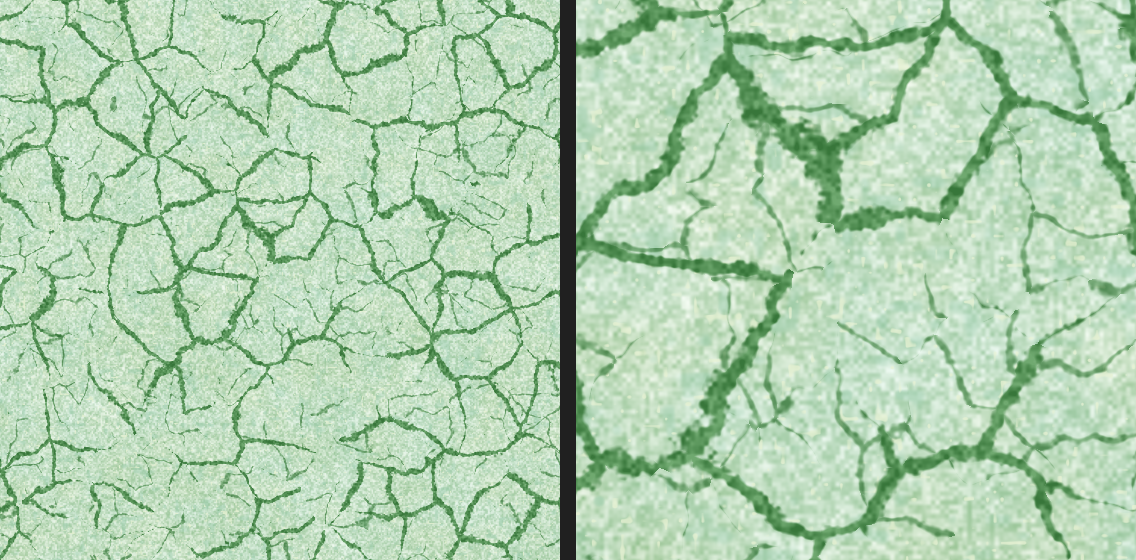
Left: the whole. Right: its middle third, enlarged.
Reproduce this texture procedurally as a Shadertoy shader.

```glsl
const vec3 PALE_GROUND = vec3(0.768, 0.875, 0.768);
const vec3 GRAIN_RANGE = vec3(1.0, 0.60, 1.0);
const vec3 CRACK_RIM   = vec3(0.42, 0.65, 0.42);
const vec3 CRACK_DEEP  = vec3(0.20, 0.45, 0.21);
const vec3 CREAM_GRAIN = vec3(0.91, 0.95, 0.83);
const vec3 TEAL_STAIN  = vec3(0.60, 0.80, 0.68);

vec2 hash2(vec2 p) {
    vec3 q = fract(p.xyx * vec3(0.1031, 0.1030, 0.0973));
    q += dot(q, q.yzx + 33.33);
    return fract((q.xx + q.yz) * q.zy);
}

float valueNoise(vec2 p) {
    vec2 cell = floor(p), f = fract(p);
    f = f * f * (3.0 - 2.0 * f);
    float low  = mix(hash2(cell).x, hash2(cell + vec2(1, 0)).x, f.x);
    float high = mix(hash2(cell + vec2(0, 1)).x, hash2(cell + vec2(1, 1)).x, f.x);
    return mix(low, high, f.y);
}

vec2 wobble(vec2 p, float frequency, float amount) {
    vec2 q = p * frequency;
    return amount * (vec2(valueNoise(q + 7.3), valueNoise(q + 61.7)) - 0.5);
}

// x: distance to the nearest cell border, y: random value of that border
vec2 cellBorder(vec2 p, float scale, float seed) {
    p = p * scale + seed;
    vec2 home = floor(p), nearest = vec2(0.0), nearestId = home;
    float best = 1e3;
    for (int y = -1; y <= 1; y++)
    for (int x = -1; x <= 1; x++) {
        vec2 id = home + vec2(x, y);
        vec2 r = id + hash2(id) - p;
        float d = dot(r, r);
        if (d < best) { best = d; nearest = r; nearestId = id; }
    }
    float border = 1e3, edge = 0.0;
    for (int y = -2; y <= 2; y++)
    for (int x = -2; x <= 2; x++) {
        vec2 id = nearestId + vec2(x, y);
        vec2 r = id + hash2(id) - p;
        vec2 gap = r - nearest;
        if (dot(gap, gap) > 1e-5) {
            float d = dot(0.5 * (r + nearest), normalize(gap));
            if (d < border) {
                border = d;
                edge = hash2(id + nearestId + 91.0).y;
            }
        }
    }
    return vec2(border / scale, edge);
}

float crackLine(float border, float halfWidth, float softness) {
    return 1.0 - smoothstep(-softness, softness, border - halfWidth);
}

// Broad cracks, some borders fading out or missing
float broadCracks(vec2 p, float rough) {
    vec2 cell = cellBorder(p, 10.0, 40.0);
    float strength = 0.5 * cell.y + 0.5 * valueNoise(p * 13.0 + 5.0);
    float halfWidth = mix(-0.0035, 0.0044, smoothstep(0.12, 0.56, strength));
    return crackLine(cell.x + rough, halfWidth, 0.0016);
}

// Hairline branches that taper away inside the slabs
float hairCracks(vec2 p, float rough) {
    vec2 cell = cellBorder(p, 20.0, 130.0);
    float strength = 0.45 * cell.y + 0.55 * valueNoise(p * 17.0 + 29.0);
    float halfWidth = mix(-0.0030, 0.0019, smoothstep(0.36, 0.72, strength));
    return crackLine(cell.x + 0.6 * rough, halfWidth, 0.0013);
}

// Sandy surface with stains and pale specks
vec3 sandyGround(vec2 p, float fine, float medium) {
    float blotch = valueNoise(p * 15.0 + 3.0) - 0.5;
    float tone = 0.20 * fine + 0.14 * medium + 0.05 * blotch;
    vec3 color = PALE_GROUND + tone * GRAIN_RANGE;
    float tint = valueNoise(p * 24.0 + 83.0) - 0.5;
    color += tint * vec3(-0.02, 0.0, 0.025);
    float stain = smoothstep(0.70, 0.95, valueNoise(p * 95.0 + 11.0));
    color = mix(color, TEAL_STAIN, 0.45 * stain);
    float speck = smoothstep(0.82, 0.97, valueNoise(p * 230.0 + 47.0));
    return mix(color, CREAM_GRAIN, 0.75 * speck);
}

void mainImage(out vec4 fragColor, in vec2 fragCoord) {
    vec2 p = fragCoord / iResolution.y;
    float fine = valueNoise(p * 370.0) - 0.5;
    float medium = valueNoise(p * 190.0 + 19.0) - 0.5;

    // Bent crack paths with crumbly sides
    vec2 bent = p + wobble(p, 11.0, 0.040) + wobble(p, 38.0, 0.014)
                  + wobble(p, 100.0, 0.005);
    float rough = 0.0022 * fine + 0.0026 * medium;
    float broad = broadCracks(bent, rough);
    float hair = hairCracks(bent + wobble(p, 30.0, 0.012), rough);

    vec3 ground = sandyGround(p, fine, medium);
    float depth = clamp(0.42 - 1.0 * fine - 0.8 * medium, 0.0, 1.0);
    vec3 crack = mix(CRACK_RIM, CRACK_DEEP, depth);
    vec3 color = mix(ground, crack, max(broad * 0.96, hair * 0.72));
    fragColor = vec4(clamp(color, 0.0, 1.0), 1.0);
}
```
